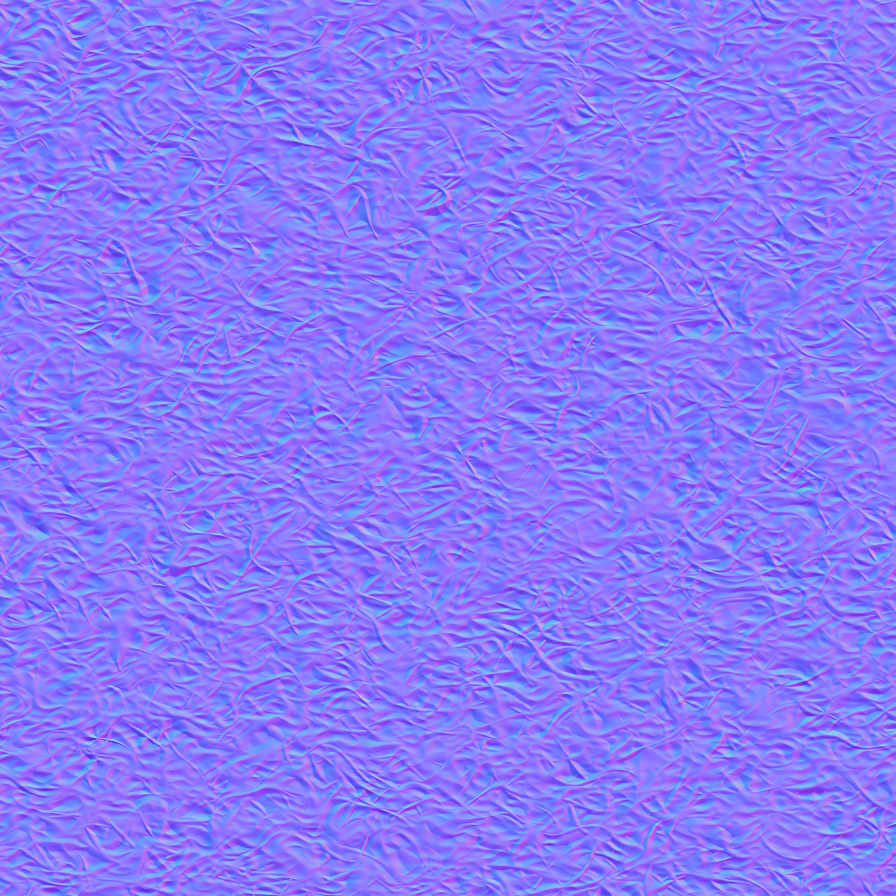
Give the GLSL for this texture map, as a Shadertoy shader.

```glsl
// Normal map of finely crumpled leather with mostly horizontal creases.

// Integer hash giving a gradient in [-1, 1]^2
vec2 hashGradient(vec2 cell) {
    uvec2 v = uvec2(ivec2(cell)) * 1664525u + 1013904223u;
    v.x += v.y * 1664525u;
    v.y += v.x * 1664525u;
    v ^= v >> 16u;
    v.x += v.y * 1664525u;
    v.y += v.x * 1664525u;
    v ^= v >> 16u;
    return vec2(v & 65535u) / 32767.5 - 1.0;
}

float gradientNoise(vec2 p) {
    vec2 i = floor(p), f = p - i;
    vec2 u = f * f * f * (f * (f * 6.0 - 15.0) + 10.0);
    vec2 e = vec2(1, 0);
    float a = dot(hashGradient(i), f);
    float b = dot(hashGradient(i + e.xy), f - e.xy);
    float c = dot(hashGradient(i + e.yx), f - e.yx);
    float d = dot(hashGradient(i + e.xx), f - e.xx);
    return mix(mix(a, b, u.x), mix(c, d, u.x), u.y);
}

float smoothMin(float a, float b, float k) {
    float h = max(k - abs(a - b), 0.0) / k;
    return min(a, b) - h * h * k * 0.25;
}

// Crumpled surface: x is the height, y marks the thin crests
vec2 crumple(vec2 p) {
    p += 0.012 * vec2(gradientNoise(p * 17.0), gradientNoise(p * 17.0 + 50.0));
    float valley = 1.0, crest = 0.0;

    // The highest of several turned ridge fields
    for (int i = 0; i < 4; i++) {
        float layer = float(i);
        float angle = 0.45 * (layer - 1.5);
        float c = cos(angle), s = sin(angle);
        vec2 q = mat2(c, -s, s, c) * p * vec2(16, 36) + 37.3 * layer;
        float n = gradientNoise(q);
        // Uneven ridge heights make the creases fade out and branch
        float sink = 0.24 * gradientNoise(q * 0.8 + 91.7);
        float depth = sqrt(n * n + 0.0007) + sink;
        crest = mix(crest, exp(-n * n * 230.0), smoothstep(-0.02, 0.02, valley - depth));
        valley = smoothMin(valley, depth, 0.025);
    }

    // Fine folds between the creases
    float fine = gradientNoise(p * vec2(50, 82) + 13.1);
    return vec2(-valley - 0.27 * sqrt(fine * fine + 0.002), crest);
}

void mainImage(out vec4 fragColor, in vec2 fragCoord) {
    vec2 uv = fragCoord / iResolution.y;

    // Slope by finite differences
    vec2 e = vec2(0.0011, 0);
    vec2 surface = crumple(uv);
    vec2 slope = vec2(crumple(uv + e.xy).x, crumple(uv + e.yx).x) - surface.x;
    slope *= -0.0135 / e.x;

    // Crests lean to the right, the whole sheet slightly downward
    slope.x += 0.4 * slope.x * slope.x + 0.26 * surface.y - 0.08;
    slope.y -= 0.045;

    vec3 normal = normalize(vec3(slope, 1.0));
    fragColor = vec4(0.5 + 0.5 * normal, 1.0);
}
```
